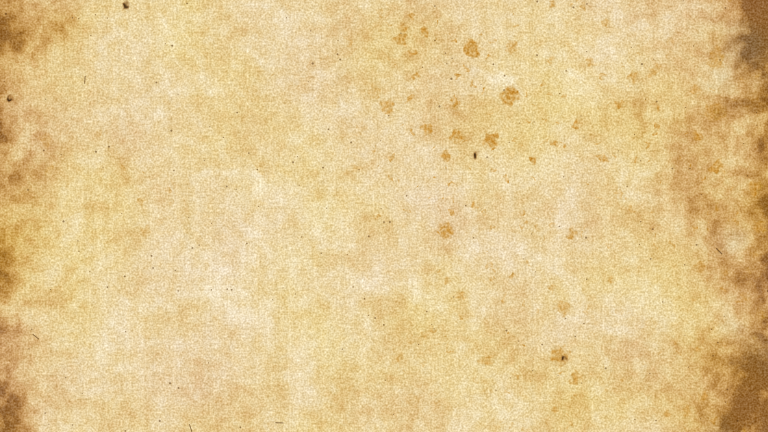
Write a WebGL 2 fragment shader that draws this texture.

```glsl
#version 300 es
precision highp float;
// Aged parchment: mottled cream paper with burnt sides, foxing, specks and fibres.

uniform vec2 u_resolution;
out vec4 fragColor;

vec2 hash2(vec2 p) {
  vec3 q = fract(p.xyx * vec3(0.1031, 0.1030, 0.0973));
  q += dot(q, q.yzx + 33.33);
  return fract((q.xx + q.yz) * q.zy);
}

float cornerSlope(vec2 cell, vec2 offset) {
  float angle = 6.2832 * hash2(cell).x;
  return dot(vec2(cos(angle), sin(angle)), offset);
}

// Gradient noise, centred on zero
float noise(vec2 p) {
  vec2 i = floor(p), f = fract(p);
  vec2 w = f * f * f * (f * (f * 6.0 - 15.0) + 10.0);
  vec2 e = vec2(1.0, 0.0);
  float low = mix(cornerSlope(i, f), cornerSlope(i + e, f - e), w.x);
  float high = mix(cornerSlope(i + e.yx, f - e.yx), cornerSlope(i + 1.0, f - 1.0), w.x);
  return mix(low, high, w.y);
}

float fbm(vec2 p) {
  float sum = 0.0, amp = 0.5;
  for (int i = 0; i < 4; i++) {
    sum += amp * noise(p);
    p = mat2(1.6, 1.2, -1.2, 1.6) * p + 17.3;
    amp *= 0.5;
  }
  return sum;
}

// Scattered marks, at most one per cell: dots, or strokes when reach > 0
float marks(vec2 p, float cells, float chance, float reach, float minR, float maxR, float soft) {
  vec2 q = p * cells;
  float cover = 0.0;
  for (int y = -1; y <= 1; y++)
    for (int x = -1; x <= 1; x++) {
      vec2 id = floor(q) + vec2(x, y);
      vec2 pick = hash2(id + 91.7);
      vec2 v = (q - id - hash2(id + cells * 7.3)) / cells;
      vec2 dir = vec2(cos(6.2832 * pick.y), sin(6.2832 * pick.y));
      float r = mix(minR, maxR, pick.y * pick.y);
      float d = length(v - dir * clamp(dot(v, dir), -reach, reach));
      cover = max(cover, step(pick.x, chance) * (1.0 - smoothstep(r - soft, r + soft, d)));
    }
  return cover;
}

// Paper colour from bleached (0) to scorched (6)
vec3 paperRamp(float age) {
  vec3 c = mix(vec3(0.96, 0.90, 0.76), vec3(0.93, 0.85, 0.67), clamp(age, 0.0, 1.0));
  c = mix(c, vec3(0.91, 0.81, 0.59), clamp(age - 1.0, 0.0, 1.0));
  c = mix(c, vec3(0.88, 0.75, 0.51), clamp(age - 2.0, 0.0, 1.0));
  c = mix(c, vec3(0.82, 0.65, 0.40), clamp(age - 3.0, 0.0, 1.0));
  c = mix(c, vec3(0.72, 0.53, 0.28), clamp(age - 4.0, 0.0, 1.0));
  return mix(c, vec3(0.58, 0.40, 0.19), clamp(age - 5.0, 0.0, 1.0));
}

void main() {
  vec2 uv = gl_FragCoord.xy / u_resolution;
  vec2 p = gl_FragCoord.xy / u_resolution.y;
  float px = 0.7 / u_resolution.y;
  vec2 warp = vec2(fbm(p * 6.0), fbm(p * 6.0 + 40.0));
  float clouds = fbm(p * 2.5 + 5.0);
  float mottle = fbm(p * 9.0 + warp);

  // Burnt sides, stronger in the corners
  float corner = pow(abs(uv.y * 2.0 - 1.0), 2.0);
  float burn = 2.8 * exp(-uv.x / 0.06) + 3.5 * exp((uv.x - 1.0) / 0.085);
  burn *= (0.9 + 0.45 * corner) * max(0.4, 1.0 + 0.9 * clouds + 0.9 * mottle);

  // Clouds, water stains and a bleached band
  float stain = smoothstep(0.08, 0.13, noise(p * 5.0 + warp * 1.8));
  float bleach = smoothstep(0.12, 0.17, noise(p * 6.5 + warp * 2.2 + 60.0));
  float band = exp(-pow((uv.x - 0.2) / 0.08, 2.0)) * uv.y;
  float age = 1.55 + burn + 2.0 * clouds + 2.2 * mottle + 2.4 * fbm(p * 36.0);
  age += 0.45 * stain - 0.45 * bleach - 0.5 * band + 0.25 * corner;
  vec3 col = paperRamp(age);
  col.b -= 0.14 * fbm(p * 3.5 + 80.0);
  float grey = smoothstep(0.0, 0.3, fbm(p * 4.0 + 23.0)) * smoothstep(0.8, 1.0, uv.x);
  col = mix(col, vec3(dot(col, vec3(0.3, 0.59, 0.11))), 0.25 * grey);

  // Ragged orange foxing, gathered right of centre
  vec2 ragged = p + 0.014 * vec2(noise(p * 70.0), noise(p * 70.0 + 30.0));
  vec2 fromCluster = (uv - vec2(0.62, 0.7)) / vec2(0.16, 0.28);
  float zone = exp(-dot(fromCluster, fromCluster)) + 0.55 * smoothstep(0.45, 0.8, uv.x);
  zone = clamp(zone + 2.0 * clouds, 0.1, 1.0);
  float foxing = marks(ragged, 14.0, 0.3, 0.0, 0.007, 0.022, 0.005);
  foxing = max(foxing, 0.85 * marks(ragged, 36.0, 0.22, 0.0, 0.002, 0.008, 0.003));
  float blotch = 0.8 + 1.0 * noise(p * 110.0);
  col = mix(col, min(col, vec3(0.79, 0.57, 0.23)), clamp(0.85 * foxing * zone * blotch, 0.0, 1.0));

  // Woven threads, vertical streaks, a faint fold and sharp grain
  float weave = noise(p * vec2(45.0, 190.0)) + 0.6 * noise(p * vec2(190.0, 45.0));
  float streak = noise(p * vec2(90.0, 3.0));
  float grain = noise(p * 165.0) + 1.3 * noise(p * 233.0 + 9.0);
  float fold = 1.0 - smoothstep(0.0, 0.003, abs(p.x - 1.232));
  col += (0.038 * weave + 0.025 * streak + 0.088 * grain) * vec3(0.85, 1.0, 1.2);
  col -= 0.03 * fold * (0.6 + noise(p * 30.0));

  // Dark specks, fibres and small holes with brown halos
  vec3 ink = vec3(0.32, 0.20, 0.08);
  col = mix(col, ink, 0.5 * marks(p, 28.0, 0.13, 0.0, 0.001, 0.0024, px));
  col = mix(col, ink, 0.6 * marks(p, 7.0, 0.06, 0.008, 0.001, 0.0016, px));
  col = mix(col, vec3(0.52, 0.33, 0.13), 0.6 * marks(ragged, 2.5, 0.3, 0.0, 0.007, 0.012, 0.005));
  col = mix(col, ink * 0.7, 0.8 * marks(ragged, 2.5, 0.3, 0.0, 0.003, 0.007, 0.003));
  fragColor = vec4(clamp(col, 0.0, 1.0), 1.0);
}
```
